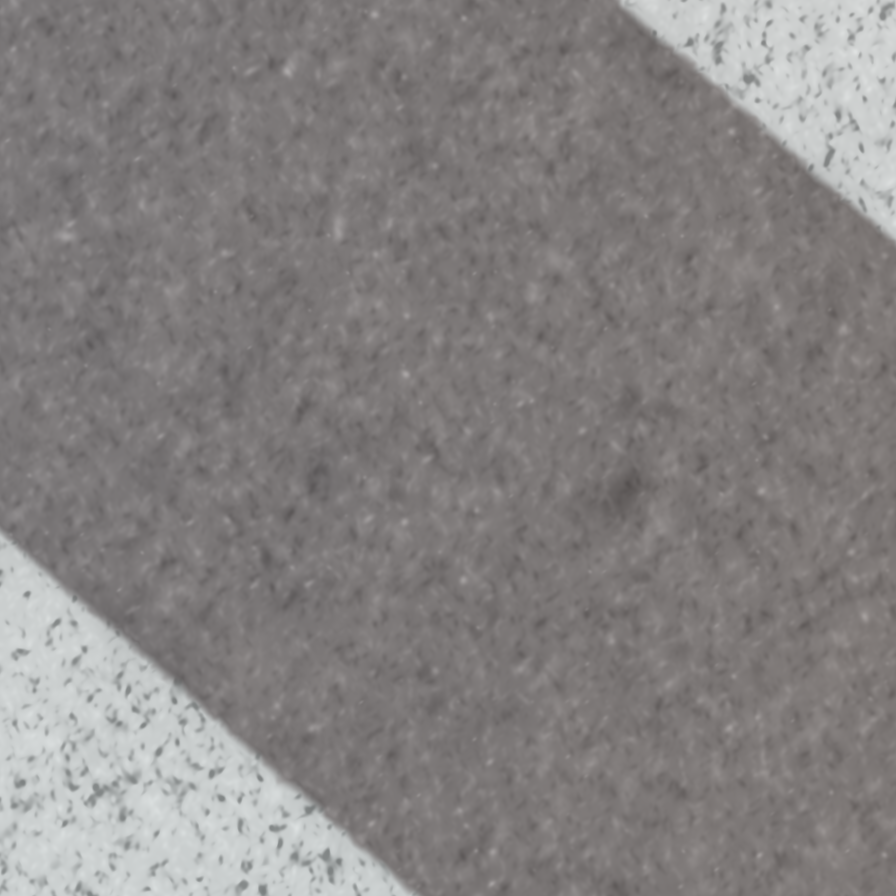
This texture is drawn by a Shadertoy shader. Its source:

```glsl
#define STRIPE_NORMAL vec2(0.657, 0.754)
#define LOWER_EDGE 0.307
#define UPPER_EDGE 1.206
#define EDGE_SOFT 0.007
#define EDGE_WOBBLE 0.008
#define ASPHALT vec3(0.485, 0.469, 0.468)
#define PAINT vec3(0.797, 0.806, 0.806)
#define FINE_SCALE 84.0
#define MID_SCALE 42.0
#define BROAD_SCALE 11.0
#define SPECK_SCALE 30.0

vec3 hash3(vec2 p) {
    vec3 q = fract(vec3(p.xyx) * vec3(0.1031, 0.1030, 0.0973));
    q += dot(q, q.yxz + 33.33);
    return fract((q.xxy + q.yzz) * q.zyx);
}

// Signed cellular noise: one randomly turned, elongated grain per cell
float grain(vec2 p) {
    vec2 cell = floor(p);
    float sum = 0.0;
    for (int y = -1; y <= 1; y++)
    for (int x = -1; x <= 1; x++) {
        vec2 id = cell + vec2(x, y);
        vec3 h = hash3(id + 57.0);
        vec2 r = p - id - h.xy;
        float angle = 0.3 + 2.2 * fract(h.x * 17.0 + h.y * 5.0);
        vec2 axis = vec2(cos(angle), sin(angle));
        vec2 local = vec2(dot(r, axis), 1.75 * dot(r, vec2(-axis.y, axis.x)));
        sum += (2.0 * h.z - 1.0) * exp(-4.0 * dot(local, local));
    }
    return sum;
}

// Sparse bright chips, each kept inside its own cell
float specks(vec2 p) {
    vec2 id = floor(p);
    vec3 h = hash3(id + 211.0);
    vec2 r = fract(p) - mix(vec2(0.35), vec2(0.65), h.xy);
    r.x += r.y * (h.x - 0.7);
    float size = mix(0.10, 0.16, h.y);
    return smoothstep(0.86, 1.0, h.z) * exp(-dot(r, r) / (size * size));
}

float blot(vec2 p, vec2 center, vec2 radius) {
    vec2 r = (p - center) / radius;
    return exp(-dot(r, r));
}

vec3 asphalt(vec2 p, float fine, float mid, float broad, float bandDist) {
    float light = 0.058 * fine + 0.060 * mid + 0.018 * broad;
    light += 0.018 * grain(p * 128.0 + 9.0);

    // Chips and oily marks
    light += 0.13 * specks(p * SPECK_SCALE);
    light += 0.08 * specks(p * SPECK_SCALE * 1.6 + 40.0);
    light += 0.17 * blot(p, vec2(0.378, 0.746), vec2(0.006, 0.014));
    light += 0.15 * blot(p, vec2(0.074, 0.736), vec2(0.010, 0.006));
    light += 0.06 * blot(p, vec2(0.630, 0.705), vec2(0.022, 0.018));
    light -= 0.10 * blot(p, vec2(0.697, 0.447), vec2(0.030, 0.026));
    light -= 0.06 * blot(p, vec2(0.703, 0.551), vec2(0.020, 0.022));
    light -= 0.05 * blot(p, vec2(0.780, 0.417), vec2(0.012, 0.014));

    // Darker margin beside the paint
    light -= 0.024 * exp(-max(bandDist, 0.0) / 0.040);

    // Warm lower right, cool upper left
    float warmth = 0.8 * (p.x - 0.45) + 0.15 * broad;
    return ASPHALT + light + 0.012 * warmth * vec3(1.0, 0.1, -0.9);
}

vec3 paint(vec2 p, float fine, float mid, float broad, float bandDist) {
    // Soft mottled wear, heaviest in the lower corner
    float wear = 0.15 * blot(p, vec2(0.11, 0.13), vec2(0.17, 0.15));
    float small = grain(p * 104.0 + 31.0);
    float dark = -0.75 * fine - 0.45 * mid - 0.45 * small;
    float pits = smoothstep(0.02 - 0.6 * wear, 0.85, dark);
    float light = 0.030 * fine + 0.035 * mid + 0.020 * broad;
    light += 0.035 * small - 0.23 * pits;

    // Worn, greyer rim
    light -= 0.050 * exp(min(bandDist, 0.0) / 0.014);
    vec3 tint = mix(vec3(-0.007, 0.002, 0.002), vec3(0.003, 0.003, 0.001), p.y);
    return PAINT + light + tint;
}

void mainImage(out vec4 fragColor, in vec2 fragCoord) {
    vec2 p = fragCoord / iResolution.xy;
    float fine = grain(p * FINE_SCALE);
    float mid = grain(p * MID_SCALE + 13.0);
    float broad = grain(p * BROAD_SCALE + 5.0);

    // Signed distance to the diagonal asphalt band, positive inside
    float across = dot(p, STRIPE_NORMAL);
    float bandDist = min(across - LOWER_EDGE, UPPER_EDGE - across);
    bandDist += EDGE_WOBBLE * (0.5 * fine + 0.5 * mid + 0.3 * broad);

    float soft = max(EDGE_SOFT, 0.7 / iResolution.y);
    float mask = smoothstep(-soft, soft, bandDist);
    vec3 color = mix(paint(p, fine, mid, broad, bandDist),
                     asphalt(p, fine, mid, broad, bandDist), mask);
    fragColor = vec4(clamp(color, 0.0, 1.0), 1.0);
}
```
